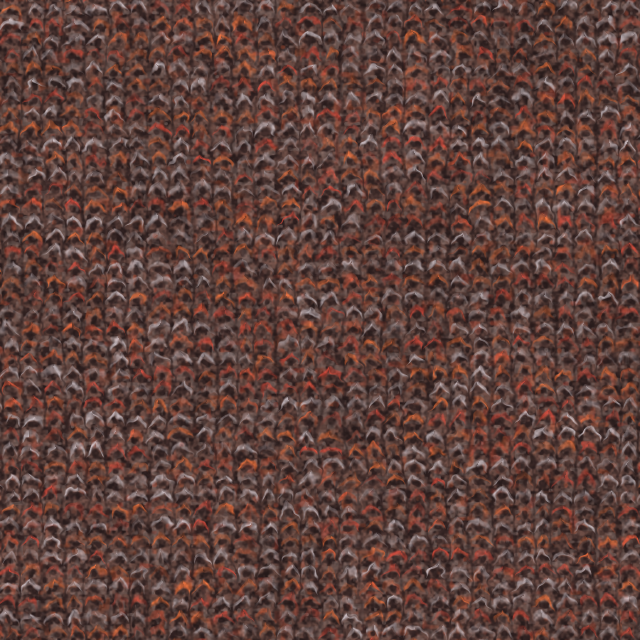
Write a Shadertoy shader that draws this texture.

```glsl
// Fuzzy melange knit: rows of small arched stitches in rust, red and grey yarn on dark brown.

const vec2 STITCHES = vec2(30.0, 42.0);

const vec3 SHADOW = vec3(0.17, 0.115, 0.115);
const vec3 BROWN  = vec3(0.41, 0.29, 0.26);
const vec3 TAUPE  = vec3(0.47, 0.39, 0.37);
const vec3 RUST   = vec3(0.77, 0.37, 0.20);
const vec3 RED    = vec3(0.72, 0.25, 0.20);
const vec3 GREY   = vec3(0.56, 0.50, 0.51);
const vec3 SILVER = vec3(0.78, 0.74, 0.76);

float hash(vec2 p) {
    vec3 q = fract(p.xyx * vec3(0.1031, 0.1030, 0.0973));
    q += dot(q, q.yzx + 33.33);
    return fract((q.x + q.y) * q.z);
}

float noise(vec2 p) {
    vec2 i = floor(p), f = fract(p);
    f = f * f * (3.0 - 2.0 * f);
    float low  = mix(hash(i), hash(i + vec2(1, 0)), f.x);
    float high = mix(hash(i + vec2(0, 1)), hash(i + vec2(1, 1)), f.x);
    return mix(low, high, f.y);
}

// Soft inverted-V loop, centred in a unit cell
float archMask(vec2 p, float thickness) {
    float side = abs(p.x);
    float spine = 0.27 - 0.45 * side - 2.0 * side * side;
    float band = 1.0 - smoothstep(0.04, thickness, abs(p.y - spine));
    return band * (1.0 - smoothstep(0.30, 0.49, side));
}

// Dark opening below the arch
float pocketMask(vec2 p) {
    return 1.0 - smoothstep(0.4, 1.2, length((p - vec2(0.0, -0.19)) / vec2(0.20, 0.26)));
}

// Rows tend to alternate grey and rust, drifting out of phase in patches
vec3 yarnColor(vec2 id, float strand) {
    float phase = 3.14159 * id.y + 7.0 * noise(id * vec2(0.11, 0.16) + 5.0);
    float greyChance = 0.46 + 0.38 * cos(phase);
    vec3 warm = mix(RUST, RED, smoothstep(0.35, 0.75, hash(id + 71.0)));
    vec3 cool = mix(GREY, SILVER, strand);
    return hash(id + 13.0) < greyChance ? cool : warm * (0.8 + 0.4 * strand);
}

// Loose fibres blended over the whole cloth
vec3 groundColor(vec2 uv) {
    float fuzz = 0.6 * noise(uv * 130.0) + 0.4 * noise(uv * 230.0 + 40.0);
    vec3 color = mix(SHADOW, BROWN, smoothstep(0.15, 0.75, fuzz));
    color = mix(color, TAUPE, 0.65 * smoothstep(0.5, 0.9, noise(uv * 150.0 + 90.0)));
    float tint = smoothstep(0.62, 0.95, noise(uv * 95.0 + 17.0));
    return mix(color, mix(RUST, RED, noise(uv * 60.0)), 0.4 * tint);
}

void mainImage(out vec4 fragColor, in vec2 fragCoord) {
    vec2 uv = fragCoord / iResolution.xy;

    // Slightly uneven stitch grid
    vec2 drift = vec2(noise(uv * 22.0), noise(uv * 22.0 + 50.0)) - 0.5;
    vec2 fray = vec2(noise(uv * 110.0 + 7.0), noise(uv * 110.0 + 31.0)) - 0.5;
    vec2 cell = uv * STITCHES + 0.45 * drift + 0.24 * fray;
    vec2 id = floor(cell);
    vec2 p = fract(cell) - 0.5;

    // Strands run along each leg of the loop
    vec2 leg = vec2(5.0 * (p.y + 1.3 * abs(p.x)), 2.5 * abs(p.x));
    float strand = noise(leg + id * 17.0 + 9.0 * step(0.0, p.x));
    float strength = mix(0.4, 1.0, hash(id + 29.0)) * mix(0.5, 1.15, strand);
    float thickness = mix(0.22, 0.34, hash(id + 43.0));

    // Cloth, recesses, then coloured loops
    vec3 color = groundColor(uv);
    float gap = smoothstep(0.36, 0.5, abs(p.x)) * (0.25 + 0.4 * noise(uv * 40.0));
    float pocket = pocketMask(p) * mix(0.4, 0.9, hash(id + 57.0));
    color = mix(color, SHADOW, max(gap, pocket));
    float loop = clamp(archMask(p, thickness) * strength, 0.0, 1.0);
    color = mix(color, yarnColor(id, strand), 0.85 * loop);

    // Broad unevenness and fine grain
    color *= 0.94 + 0.12 * noise(uv * 9.0);
    color *= 0.86 + 0.28 * noise(uv * 260.0 + 3.0);
    fragColor = vec4(color, 1.0);
}
```
